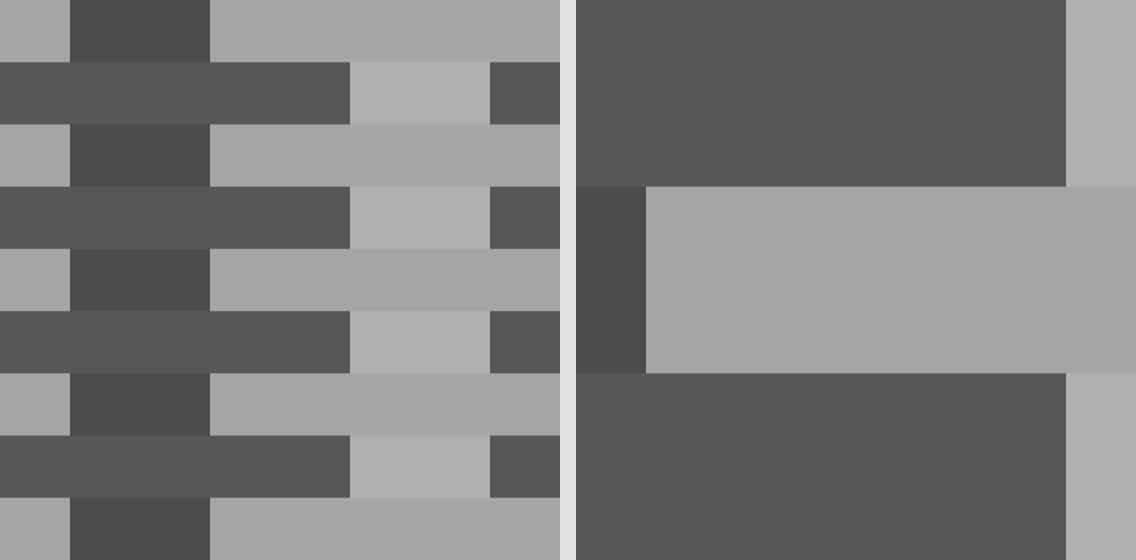
Left: the whole. Right: its middle third, enlarged.
Write a three.js fragment shader that draws this pattern.

```glsl
#define REPEATS vec2(1.0, 4.5)
#define WARP_WIDTH 0.25
#define LIGHT_WEFT vec3(0.649)
#define DARK_WEFT vec3(0.347)
#define LIGHT_WARP vec3(0.692)
#define DARK_WARP vec3(0.297)

varying vec2 vUv;

// Coverage of a repeating band; centre and width are fractions of one repeat.
float band(float position, float centre, float width, float edge) {
  float offset = abs(fract(position - centre + 0.5) - 0.5);
  return clamp(0.5 + (0.5 * width - offset) / edge, 0.0, 1.0);
}

void main() {
  vec2 cell = vUv * REPEATS;
  vec2 edge = max(fwidth(cell), vec2(1e-5));

  // Each warp surfaces only over the weft of the opposite tone.
  float darkWarp = band(cell.x, 0.25, WARP_WIDTH, edge.x);
  float lightWarp = band(cell.x, 0.75, WARP_WIDTH, edge.x);
  vec3 lightRow = mix(LIGHT_WEFT, DARK_WARP, darkWarp);
  vec3 darkRow = mix(DARK_WEFT, LIGHT_WARP, lightWarp);

  // Alternate the rows, starting with a light one at the bottom.
  float isLightRow = band(cell.y, 0.25, 0.5, edge.y);
  gl_FragColor = vec4(mix(darkRow, lightRow, isLightRow), 1.0);
}
```
